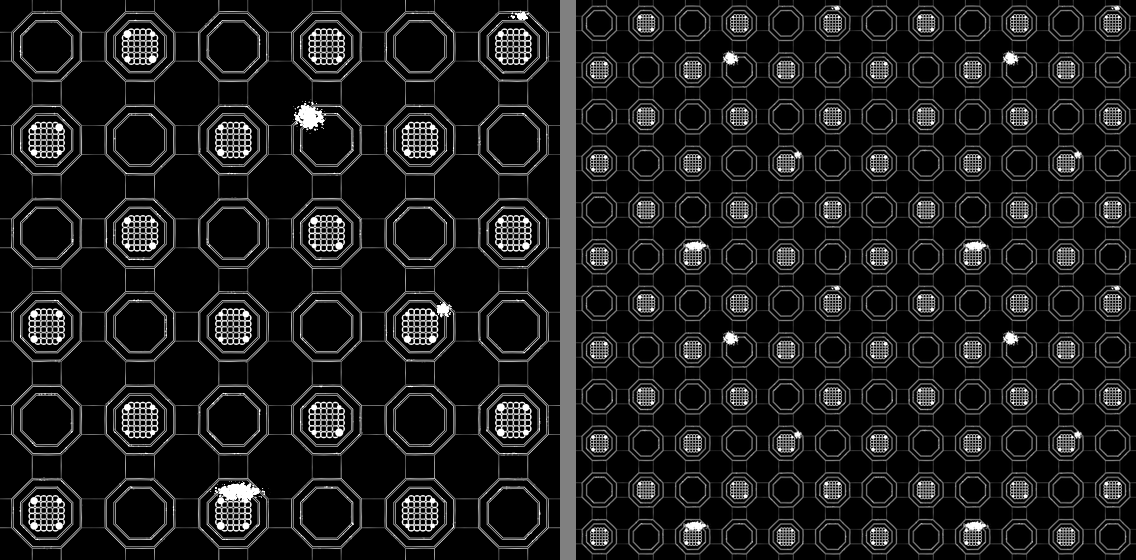
Left, the tile; right, the same tile 2 across and 2 down.
This texture map is drawn by a Shadertoy shader. Its source:

```glsl
// A 6 by 6 lattice of thin double-ruled octagons joined by narrow bars, with a
// scalloped pierced rosette in every other one. Built from octagon distances and
// worn by wrapping cellular noise, so the sheet tiles in both directions.

const float REPEATS = 6.0;
const float OUTER = 0.375;       // apothem of the outer octagon
const float INNER = 0.281;       // apothem of the inner octagon
const float PAIR_GAP = 0.0165;   // spacing of the double rules
const float BAR = 0.155;         // half width of the joining bars
const float RULE = 0.0040;       // half width of a rule
const float HOLE_PITCH = 0.0625; // spacing of the rosette holes

vec2 hash22(vec2 p) {
    vec3 v = fract(p.xyx * vec3(0.1031, 0.1030, 0.0973));
    v += dot(v, v.yzx + 33.33);
    return fract((v.xx + v.yz) * v.zy);
}

// Distance to the nearest feature point; density is in points per repeat.
float cellular(vec2 p, float density) {
    p *= density;
    vec2 base = floor(p);
    float nearest = 4.0;
    for (int y = -1; y <= 1; y++)
    for (int x = -1; x <= 1; x++) {
        vec2 cell = base + vec2(x, y);
        vec2 point = cell + hash22(mod(cell, REPEATS * density));
        nearest = min(nearest, length(point - p));
    }
    return nearest;
}

float fill(float dist, float px) {
    return clamp(0.5 - dist / px, 0.0, 1.0);
}

// Box-filtered line that dims instead of vanishing below one pixel.
float rule(float dist, float halfWidth, float px) {
    float cover = (halfWidth + 0.5 * px - abs(dist)) / px;
    return clamp(cover, 0.0, min(1.0, 2.0 * halfWidth / px));
}

float octagon(vec2 q) {
    q = abs(q);
    return max(max(q.x, q.y), (q.x + q.y) * 0.70711);
}

float doubleRule(float dist, float tone, float rough, float px) {
    float first = rule(dist, RULE * (1.0 + rough), px) * tone;
    float second = rule(dist + PAIR_GAP, RULE * (1.0 + 0.6 * rough), px) * (1.3 - 0.6 * tone);
    return max(first, second);
}

// Bars to the neighbours; the horizontal ones are fainter.
float bars(vec2 q, float tone, float px) {
    vec2 a = abs(q);
    float across = rule(a.y - BAR, RULE, px) * fill(OUTER - a.x, px) * 0.6;
    float upright = rule(a.x - BAR, RULE, px) * fill(OUTER - a.y, px) * 0.85;
    return max(across, upright) * tone;
}

// Six by six holes in overlapping discs, with solid lumps at the cut corners.
float rosette(vec2 q, float grain, vec2 seed, float px) {
    vec2 s = q / HOLE_PITCH;
    vec2 a = abs(s);
    float soft = px / HOLE_PITCH;
    vec2 centre = min(floor(a), 2.0) + 0.5;
    bool corner = min(centre.x, centre.y) > 2.0;
    float disc = length(a - centre);
    if (corner) disc = min(length(a - vec2(2.5, 1.5)), length(a - vec2(1.5, 2.5)));
    float body = fill(disc - 0.63, soft);
    vec2 h = abs(a - centre) - 0.19;
    float hole = corner ? 1.0 : length(max(h, 0.0)) - 0.18;
    float lumpSize = 0.4 + 0.3 * hash22(seed * 3.0 + sign(s) + 2.0).x;
    float lump = fill(length(a - 2.15) - lumpSize, soft);
    float rim = smoothstep(0.8, 2.8, max(a.x, a.y));
    float tone = mix(0.65 + 0.3 * grain, 1.0, rim);
    return max(body * (1.0 - fill(hole, soft)) * tone, lump);
}

// Flaked patch that thins out away from its centre, wrapping at the borders.
float flakes(vec2 p, vec2 centre, vec2 size, float fine, float coarse) {
    vec2 d = p - centre;
    d -= REPEATS * round(d / REPEATS);
    float density = exp(-dot(d / size, d / size));
    float level = density * (0.95 - 0.65 * coarse) - 0.45 * fine;
    return smoothstep(0.08, 0.2, level);
}

void mainImage(out vec4 fragColor, in vec2 fragCoord) {
    vec2 p = fragCoord / iResolution.xy * REPEATS;
    float px = REPEATS / min(iResolution.x, iResolution.y);
    vec2 id = mod(floor(p), REPEATS);
    vec2 q = fract(p) - 0.5;

    // Wear: slow fading, ragged thickening and fine grain.
    float fade = cellular(p, 4.0);
    float coarse = cellular(p + 0.37, 9.0);
    float fine = cellular(p, 28.0);
    float tone = mix(0.5, 1.0, smoothstep(0.1, 0.8, fade));
    float rough = 1.5 * smoothstep(0.45, 0.05, fine) * smoothstep(0.3, 0.1, fade);

    // Octagons and bars.
    float shape = octagon(q);
    float ink = doubleRule(shape - OUTER, tone, rough, px);
    ink = max(ink, doubleRule(shape - INNER, 1.25 - 0.5 * tone, rough, px));
    ink = max(ink, bars(q, tone, px));

    // Rosettes on a checkerboard.
    if (mod(id.x + id.y, 2.0) < 0.5) ink = max(ink, rosette(q, fine, id, px));

    // Two broad damaged patches and two small ones.
    ink = max(ink, flakes(p, vec2(3.32, 4.75), vec2(0.16, 0.15), fine, coarse));
    ink = max(ink, flakes(p, vec2(2.56, 0.73), vec2(0.26, 0.10), fine, coarse));
    ink = max(ink, flakes(p, vec2(4.75, 2.68), vec2(0.08), fine, coarse));
    ink = max(ink, flakes(p, vec2(5.56, 5.83), vec2(0.11, 0.05), fine, coarse));

    fragColor = vec4(vec3(min(ink, 1.0)), 1.0);
}
```
